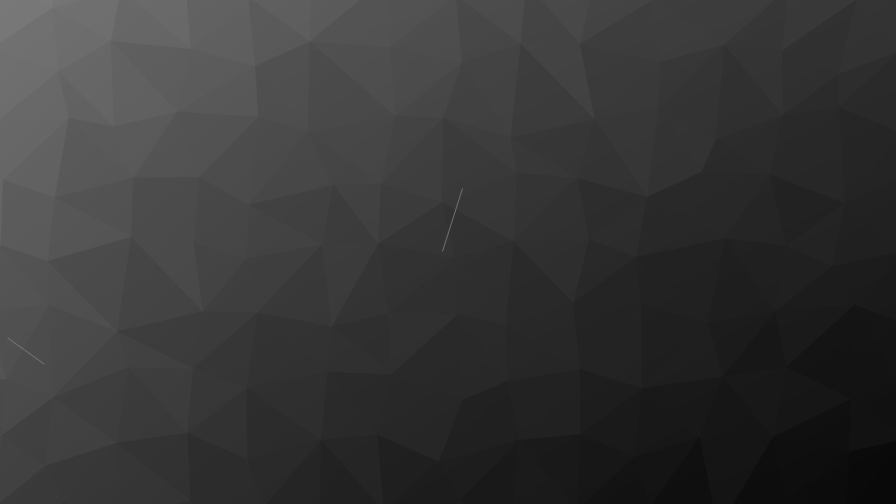
Write a Shadertoy shader that draws this background.

```glsl
#define CELL vec2(0.1296, 0.1293)
#define MESH_OFFSET vec2(0.117, 0.116)
#define JITTER vec2(0.42, 0.22)
#define ROW_WAVE 0.2
#define MID_GRAY 0.20
#define SLOPE 0.20
#define CURVE 0.035
#define LEFT_LIFT 0.045
#define FACE_VARIATION 0.024
#define FACE_SOFTNESS 0.25
#define SLIT_GRAY 0.46
#define SLIT_WIDTH 0.0018

vec2 hash2(vec2 p) {
    vec2 k = vec2(dot(p, vec2(127.1, 311.7)), dot(p, vec2(269.5, 183.3)));
    return fract(sin(k) * 43758.5);
}

// Light falls off from the upper left to the lower right
float shade(vec2 p) {
    float x = p.x * iResolution.y / iResolution.x;
    float d = p.y - x;
    float left = max(1.0 - x, 0.0);
    return MID_GRAY + SLOPE * d + CURVE * d * d + LEFT_LIFT * left * left * left * left;
}

// Rows zigzag every three columns; each third row is shifted by one column
vec2 meshVertex(vec2 id) {
    float rowShift = step(1.5, mod(id.y, 3.0));
    vec2 offset = JITTER * (hash2(id) - 0.5);
    offset.y -= ROW_WAVE * cos(2.0944 * (id.x - rowShift));
    return MESH_OFFSET + CELL * (id + offset);
}

// Signed distance to the line ab, negative on its left
float edgeDistance(vec2 p, vec2 a, vec2 b) {
    vec2 d = normalize(b - a);
    return dot(p - a, vec2(d.y, -d.x));
}

// Adds one counter-clockwise face as (gray * coverage, coverage)
void addFace(inout vec2 sum, vec2 p, vec2 a, vec2 b, vec2 c, float pixel) {
    float dist = max(edgeDistance(p, a, b),
                 max(edgeDistance(p, b, c), edgeDistance(p, c, a)));
    float coverage = clamp(0.5 - dist / pixel, 0.0, 1.0);
    vec2 center = (a + b + c) / 3.0;
    float gray = mix(shade(center), shade(p), FACE_SOFTNESS);
    gray += FACE_VARIATION * (hash2(center * 37.0).x - 0.5);
    sum += coverage * vec2(gray, 1.0);
}

float slit(vec2 p, vec2 a, vec2 b, float pixel) {
    vec2 ab = b - a;
    float h = clamp(dot(p - a, ab) / dot(ab, ab), 0.0, 1.0);
    float dist = length(p - a - ab * h);
    float width = max(SLIT_WIDTH, pixel);
    float strength = min(1.0, SLIT_WIDTH / pixel);
    return strength * clamp(0.5 + (0.5 * width - dist) / pixel, 0.0, 1.0);
}

void mainImage(out vec4 fragColor, in vec2 fragCoord) {
    float pixel = 1.0 / iResolution.y;
    vec2 p = fragCoord * pixel;
    vec2 home = floor((p - MESH_OFFSET) / CELL);

    // Displaced quads, each split along its shorter diagonal
    vec2 sum = 0.001 * vec2(shade(p), 1.0);
    for (int y = -1; y <= 1; y++) {
        for (int x = -1; x <= 1; x++) {
            vec2 id = home + vec2(x, y);
            vec2 a = meshVertex(id);
            vec2 b = meshVertex(id + vec2(1, 0));
            vec2 c = meshVertex(id + vec2(1, 1));
            vec2 d = meshVertex(id + vec2(0, 1));
            if (distance(a, c) < distance(b, d)) {
                addFace(sum, p, a, b, c, pixel);
                addFace(sum, p, a, c, d, pixel);
            } else {
                addFace(sum, p, a, b, d, pixel);
                addFace(sum, p, b, c, d, pixel);
            }
        }
    }
    float gray = sum.x / sum.y;

    // Two bright hairline gaps
    vec2 canvas = vec2(iResolution.x / iResolution.y, 1.0);
    float gap = slit(p, canvas * vec2(0.516, 0.625), canvas * vec2(0.494, 0.502), pixel);
    gap = max(gap, slit(p, canvas * vec2(0.009, 0.329), canvas * vec2(0.049, 0.278), pixel));
    gray = mix(gray, SLIT_GRAY, gap);

    fragColor = vec4(vec3(clamp(gray, 0.0, 1.0)), 1.0);
}
```
